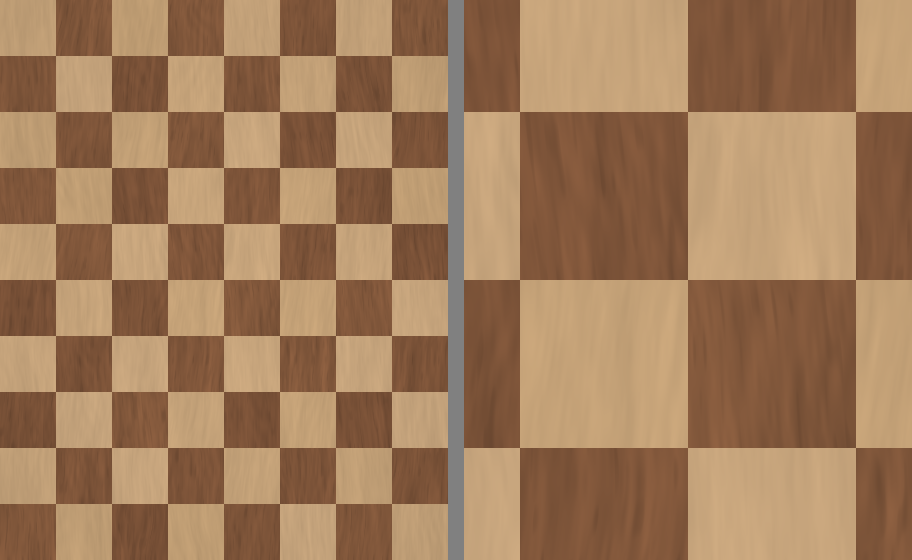
Left: the whole. Right: its middle third, enlarged.
Write a WebGL 2 fragment shader that draws this texture.

```glsl
#version 300 es
precision highp float;

uniform vec2 u_resolution;
out vec4 fragColor;

const vec2 BOARD = vec2(8.0, 10.0);

// Integer hash, 0 to 1
float hash(vec2 p) {
    uvec2 q = uvec2(ivec2(p)) * uvec2(1597334673u, 3812015801u);
    uint h = (q.x ^ q.y) * 1597334673u;
    h = (h ^ (h >> 15u)) * 2246822519u;
    h ^= h >> 13u;
    return float(h >> 8u) / 16777216.0;
}

float noise(vec2 p) {
    vec2 i = floor(p), f = fract(p);
    f = f * f * (3.0 - 2.0 * f);
    return mix(mix(hash(i), hash(i + vec2(1, 0)), f.x),
               mix(hash(i + vec2(0, 1)), hash(i + 1.0), f.x), f.y);
}

// Vertical wood grain around zero, unique to each square
float woodGrain(vec2 p, vec2 cell, float darkWood) {
    float seed = hash(cell + 31.0);
    vec2 offset = floor(300.0 * vec2(seed, hash(cell + 77.0)));
    p.x += (seed - 0.5) * 0.22 * p.y;
    p.x += 0.10 * (noise(p * vec2(1.6, 1.3) + offset) - 0.5);

    float broad = noise(p * vec2(5.0, 0.8) + offset) - 0.5;
    float fibre = noise(p * vec2(17.0, 1.6) + offset.yx) - 0.5;
    float fine = noise(p * vec2(38.0, 5.0) + offset + 400.0) - 0.5;

    // Curved growth rings, fading in and out
    float ringPhase = p.x * 5.0 + 3.0 * noise(p * vec2(1.8, 0.9) + offset + 90.0);
    float rings = sin(6.2832 * ringPhase) * noise(p * vec2(2.0, 1.5) + offset + 150.0);

    // Short dark pores
    float pores = smoothstep(0.66, 0.95, noise(p * vec2(30.0, 3.5) + offset + 220.0));
    return 0.42 * broad + 0.36 * fibre + 0.26 * fine + 0.10 * rings
         - mix(0.10, 0.24, darkWood) * pores;
}

void main() {
    vec2 uv = gl_FragCoord.xy / u_resolution;
    vec2 board = uv * BOARD;
    vec2 cell = floor(board);
    vec2 pixel = BOARD / u_resolution;

    // Smooth checker: +1 on dark squares, -1 on light ones
    vec2 edge = 0.5 - abs(mod(board + 0.5, 2.0) - 1.0);
    vec2 side = clamp(2.0 * edge / pixel, -1.0, 1.0);
    float darkWood = 0.5 + 0.5 * side.x * side.y;

    // Wood colours with a small tint change per square
    float tone = hash(cell + 11.0) - 0.5;
    vec3 walnut = vec3(0.488, 0.328, 0.222) + tone * vec3(0.035, 0.028, 0.018);
    vec3 maple = vec3(0.763, 0.630, 0.470) + tone * vec3(0.022, 0.024, 0.034);
    vec3 color = mix(maple, walnut, darkWood);

    float grain = woodGrain(fract(board), cell, darkWood);
    color *= 1.0 + grain * mix(0.115, 0.27, darkWood);

    // Gentle light that peaks mid-board and wraps at the borders
    vec2 glow = 0.5 - 0.5 * cos(6.2832 * uv);
    color *= 0.975 + 0.025 * (glow.x + glow.y);

    fragColor = vec4(color, 1.0);
}
```
